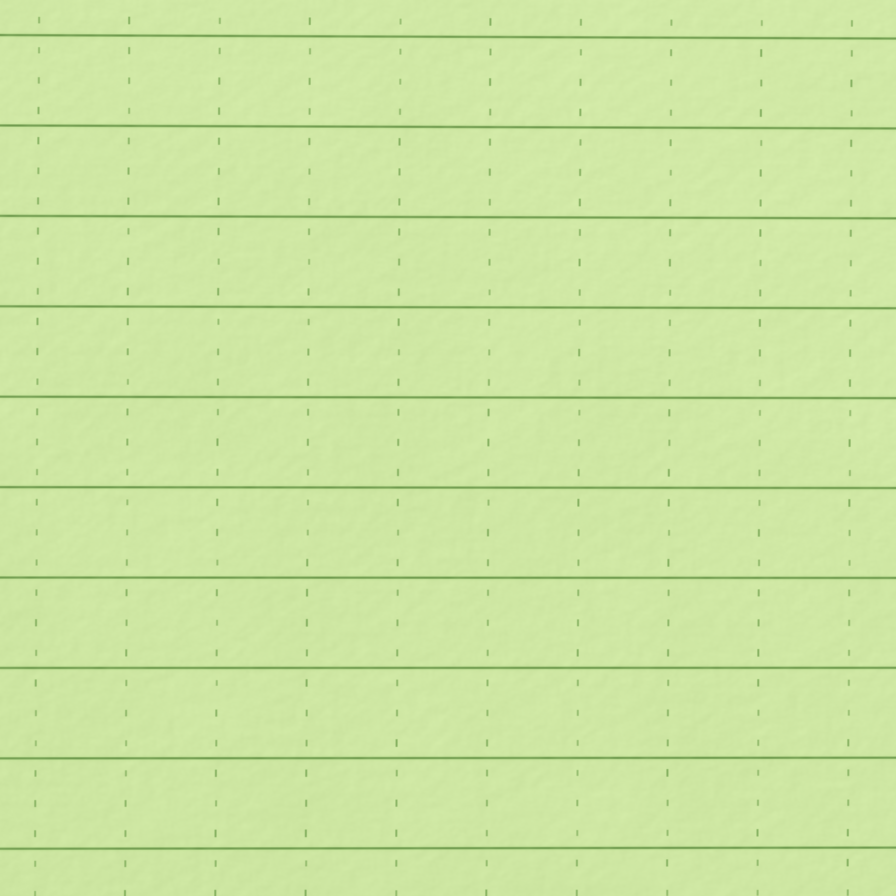
A three.js fragment shader for this pattern:

```glsl
#define PITCH 0.1008
#define RULE_WIDTH 0.0024
#define DASH_WIDTH 0.0022
#define DASH_LENGTH 0.0075
#define DASHES_PER_ROW 3.0
#define EDGE 0.0011
#define GRAIN 0.022
#define PAPER_LIGHT vec3(0.826, 0.917, 0.657)
#define PAPER_SHADE vec3(0.793, 0.893, 0.620)
#define RULE_COLOR vec3(0.435, 0.605, 0.305)
#define DASH_COLOR vec3(0.520, 0.690, 0.375)

varying vec2 vUv;

float hash(vec2 p) {
  return fract(sin(dot(p, vec2(127.1, 311.7))) * 43758.5453);
}

float noise(vec2 p) {
  vec2 i = floor(p);
  vec2 f = fract(p);
  f = f * f * (3.0 - 2.0 * f);
  return mix(mix(hash(i), hash(i + vec2(1.0, 0.0)), f.x),
             mix(hash(i + vec2(0.0, 1.0)), hash(i + vec2(1.0, 1.0)), f.x), f.y);
}

float fbm(vec2 p) {
  float sum = 0.0;
  float amplitude = 0.5;
  for (int i = 0; i < 4; i++) {
    sum += amplitude * noise(p);
    p = p * 2.03 + 17.3;
    amplitude *= 0.5;
  }
  return sum;
}

// Coverage of a stroke, given the distance from its centre
float stroke(float d, float width) {
  return 1.0 - smoothstep(-EDGE, EDGE, abs(d) - 0.5 * width);
}

// Column and row coordinates, slightly skewed like a sheet seen off axis
vec2 sheetGrid(vec2 uv) {
  float column = (uv.x - mix(0.0389, 0.0437, uv.y)) / PITCH;
  float row = (uv.y - mix(0.0527, 0.0540, uv.x)) / mix(0.10091, 0.10033, uv.x);
  return vec2(column, row);
}

// Soft lighting, cloudy tone and obliquely lit fibres
vec3 paper(vec2 uv) {
  float light = 0.28 + 0.22 * uv.x + 0.42 * uv.y;
  light += 0.5 * (fbm(uv * 9.0) - 0.47);
  vec2 q = uv * vec2(75.0, 85.0);
  float relief = fbm(q) - fbm(q + vec2(0.3, -0.3));
  float speck = noise(uv * 260.0) - 0.5;
  vec3 color = mix(PAPER_SHADE, PAPER_LIGHT, clamp(light, 0.0, 1.0));
  return color + GRAIN * (1.6 * relief + 0.25 * speck);
}

void main() {
  vec2 grid = sheetGrid(vUv);
  vec3 color = paper(vUv);

  // Dashed verticals, each dash inked a little differently
  float column = floor(grid.x + 0.5);
  float dashRow = grid.y * DASHES_PER_ROW;
  float ink = hash(vec2(column, floor(dashRow)) + 3.7);
  float dx = (grid.x - column) * PITCH + 0.0006 * (ink - 0.5);
  float dy = (fract(dashRow) - 0.5) * PITCH / DASHES_PER_ROW;
  float dash = stroke(dx, DASH_WIDTH) * stroke(dy, DASH_LENGTH * mix(0.85, 1.15, ink));
  color = mix(color, DASH_COLOR, dash * mix(0.7, 1.0, ink));

  // Solid horizontal rules with a faint ink bleed
  float row = floor(grid.y + 0.5);
  float d = (grid.y - row) * PITCH;
  float wear = noise(vec2(vUv.x * 90.0, row * 7.0));
  color *= 1.0 - vec3(0.07, 0.03, 0.09) * exp(-d * d / 0.000006);
  color = mix(color, RULE_COLOR, stroke(d, RULE_WIDTH) * mix(0.86, 1.0, wear));

  gl_FragColor = vec4(color, 1.0);
}
```
